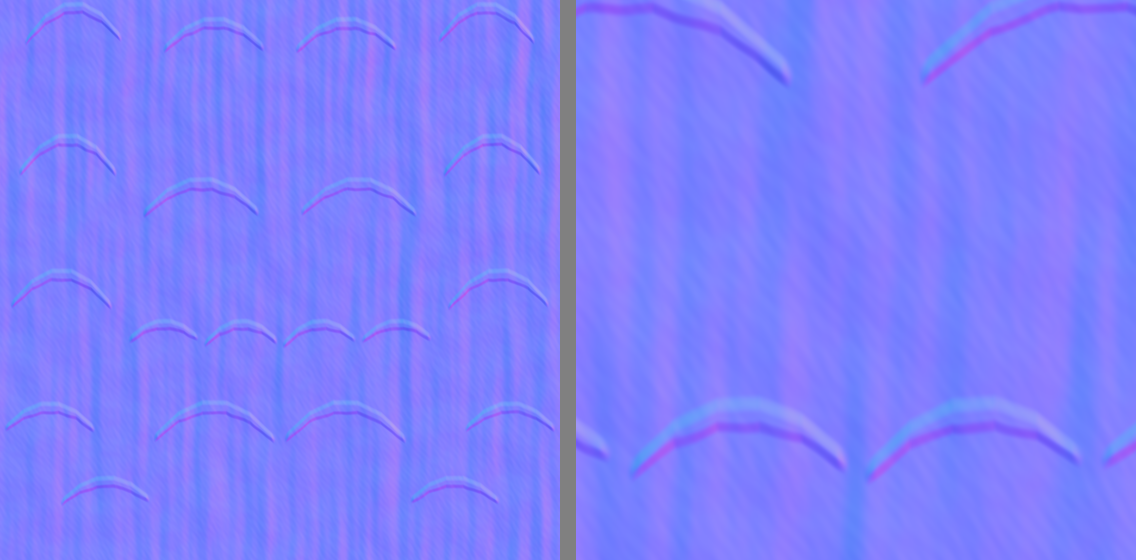
Left, the full canvas; right, a detail of the centre.
This texture map is drawn by a Shadertoy shader. Its source:

```glsl
// Tangent-space normal map of streaked vertical grain with raised, faceted arches.
// A wrapping height field (gradient noise plus mirrored arch bands) is
// differentiated numerically, and its slope is packed into the colour.

// Per arch: centre x, top y, half width, drop from top to feet.
const vec4 ARCHES[10] = vec4[10](
    vec4(.131, .997, .084, .072), vec4(.382, .970, .088, .060),
    vec4(.121, .762, .085, .073), vec4(.359, .684, .101, .068),
    vec4(.110, .521, .088, .070), vec4(.292, .430, .060, .038),
    vec4(.430, .430, .063, .044), vec4(.383, .286, .106, .074),
    vec4(.089, .283, .078, .052), vec4(.188, .150, .077, .048));

float hash(vec2 p) {
    return fract(sin(dot(p, vec2(127.1, 311.7))) * 43758.5);
}

// Dot product of a lattice corner's random gradient with the offset to it.
float corner(vec2 cell, vec2 offset, vec2 period, float seed) {
    float angle = 6.2832 * hash(mod(cell, period) + seed);
    return dot(vec2(cos(angle), sin(angle)), offset);
}

// Gradient noise that wraps after a whole number of cells.
float gradientNoise(vec2 uv, vec2 period, float seed) {
    vec2 p = uv * period, i = floor(p), f = p - i;
    vec2 w = f * f * f * (f * (f * 6. - 15.) + 10.);
    vec2 e = vec2(0, 1);
    return mix(
        mix(corner(i, f, period, seed), corner(i + e.yx, f - e.yx, period, seed), w.x),
        mix(corner(i + e, f - e, period, seed), corner(i + 1., f - 1., period, seed), w.x),
        w.y);
}

// Long vertical streaks that waver, with broad mottling and fine roughness.
float grainHeight(vec2 uv) {
    vec2 bent = uv + vec2(.006 * gradientNoise(uv, vec2(6, 8), 3.), 0);
    float strength = 1. + .6 * gradientNoise(uv, vec2(4, 3), 17.);
    float streaks = .0046 * gradientNoise(bent, vec2(22, 3), 5.)
                  + .0021 * gradientNoise(bent, vec2(47, 4), 29.);
    float mottle = .0016 * gradientNoise(uv, vec2(20, 16), 41.);
    float rough = .0002 * gradientNoise(vec2(uv.x, uv.x + uv.y), vec2(90), 53.);
    return streaks * strength + mottle + rough;
}

// Parabola t*t replaced by five straight chords across -1..1.
float facetedParabola(float t) {
    float s = clamp(t, -.999, .999) * 2.5 + .5;
    float a = (floor(s) - .5) / 2.5, b = a + .4;
    return mix(a * a, b * b, fract(s));
}

// Raised bands, mirrored about the vertical centre line.
float archHeight(vec2 uv) {
    float x = min(uv.x, 1. - uv.x);
    float side = step(.5, uv.x);
    float wobble = .003 * gradientNoise(uv, vec2(40, 24), 67.);
    float total = 0.;
    for (int k = 0; k < 10; k++) {
        vec4 arch = ARCHES[k];
        float dx = x - arch.x, t = dx / arch.z;
        float y = uv.y - arch.y;
        y -= round(y);
        y += t * .008 * (hash(vec2(k, side)) - .4);

        float thickness = .010 + .1 * arch.z;
        float chord = facetedParabola(t);
        float top = -(arch.w - .55 * thickness) * chord;
        float bottom = top - thickness * (1. - .45 * min(t * t, 1.)) + wobble;

        float band = smoothstep(bottom - .004, bottom + .004, y)
                   * (1. - smoothstep(top - .008, top + .003, y));
        float ends = 1. - smoothstep(arch.z - .005, arch.z + .003, abs(dx));
        total += .0016 * band * ends;
    }
    return total;
}

float surfaceHeight(vec2 uv) {
    uv = fract(uv);
    return grainHeight(uv) + archHeight(uv);
}

void mainImage(out vec4 fragColor, in vec2 fragCoord) {
    vec2 uv = fragCoord / iResolution.xy;

    // Central differences give the slope of the surface.
    vec2 e = vec2(.0014, 0);
    vec2 slope = vec2(surfaceHeight(uv + e.xy) - surfaceHeight(uv - e.xy),
                      surfaceHeight(uv + e.yx) - surfaceHeight(uv - e.yx)) / (2. * e.x);

    vec3 normal = normalize(vec3(-slope, 1));
    fragColor = vec4(normal * .5 + .5, 1);
}
```
